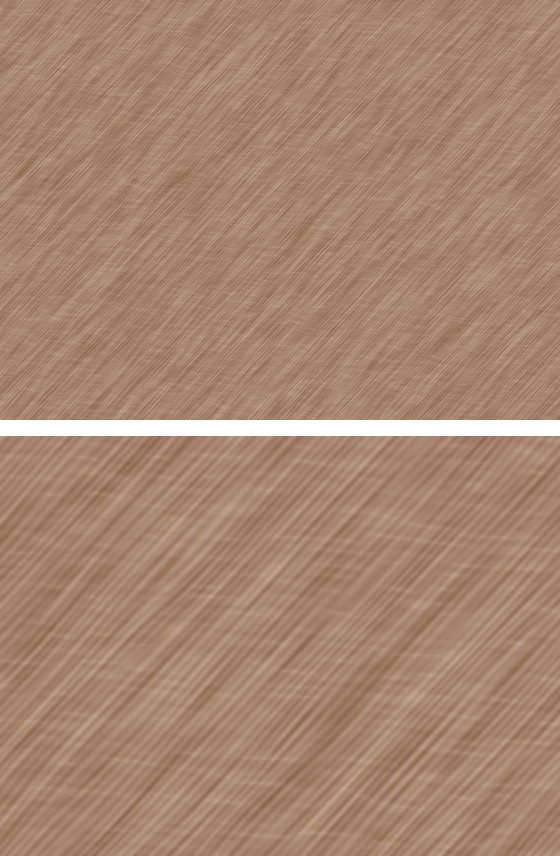
Top, the full canvas; bottom, a detail of the centre.
Give the GLSL for this texture, as a Shadertoy shader.

```glsl
// Brushed tan fibre: crisp short diagonal streaks over softer bands, crossed
// by fine, nearly level threads. Each layer is cellular noise stretched into
// rows, and every row is shifted at random so no grid shows.

#define STREAK_ANGLE 0.82
#define THREAD_ANGLE -0.09
#define FINE_SCALE   vec2(16.0, 250.0)
#define BAND_SCALE   vec2(14.0, 100.0)
#define PATCH_SCALE  vec2(4.0, 11.0)
#define THREAD_SCALE vec2(36.0, 250.0)
#define HATCH_COUNT  160.0
#define BASE_COLOUR  vec3(0.650, 0.518, 0.430)
#define TONE_STEP    vec3(0.040, 0.045, 0.050)

const float TAU = 6.2831853;

float hash(vec2 p) {
    vec3 q = fract(vec3(p.xyx) * 0.1031);
    q += dot(q, q.yzx + 33.33);
    return fract((q.x + q.y) * q.z);
}

vec2 rotate(vec2 p, float angle) {
    float c = cos(angle), s = sin(angle);
    return vec2(c * p.x + s * p.y, c * p.y - s * p.x);
}

// Smooth random values along one row, from -1 to 1
float rowNoise(float x, float row) {
    x += 19.0 * hash(vec2(row, 7.0));
    float cell = floor(x);
    float t = smoothstep(0.0, 1.0, x - cell);
    return 2.0 * mix(hash(vec2(cell, row)), hash(vec2(cell + 1.0, row)), t) - 1.0;
}

// Long fibres: neighbouring rows blended across their width
float fibres(vec2 p, float seed) {
    float row = floor(p.y);
    float t = smoothstep(0.0, 1.0, p.y - row);
    row += seed;
    return mix(rowNoise(p.x, row), rowNoise(p.x, row + 1.0), t);
}

void mainImage(out vec4 fragColor, in vec2 fragCoord) {
    vec2 uv = fragCoord / iResolution.y;
    vec2 along = rotate(uv, STREAK_ANGLE);
    vec2 level = rotate(uv, THREAD_ANGLE);

    // Diagonal streaks, from narrow to broad
    float fine  = fibres(along * FINE_SCALE, 300.0);
    float band  = fibres(along * BAND_SCALE, 700.0);
    float broad = fibres(along * PATCH_SCALE, 1100.0);

    // Close parallel hatching with a wandering phase
    float wander = 0.6 * fibres(along * vec2(9.0, 36.0), 1500.0);
    float hatch = sin(TAU * (along.y * HATCH_COUNT + wander));

    // Slightly wavy cross threads; the strongest catch the light
    level.y += 0.0015 * sin(level.x * 31.0 + 3.0 * sin(level.y * 17.0));
    float weave = fibres(level * THREAD_SCALE, 1900.0);
    float glint = smoothstep(0.5, 1.0, weave);

    float tone = 1.30 * fine + 0.52 * band + 0.12 * broad
               + 0.66 * hatch + 0.52 * weave + 0.45 * glint - 0.04;
    fragColor = vec4(BASE_COLOUR + TONE_STEP * tone, 1.0);
}
```
